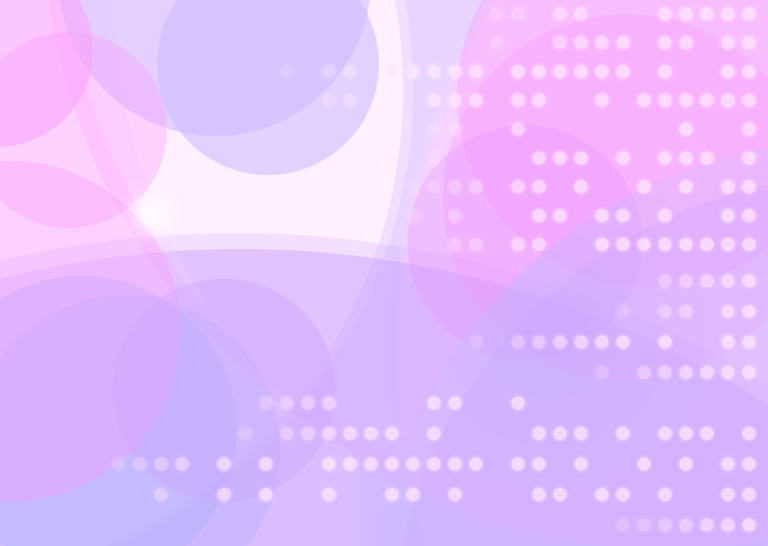
This background is drawn by a WebGL 1 fragment shader. Its source:

```glsl
precision highp float;
// Pastel backdrop of overlapping translucent discs, wide sweeping arcs and
// rows of softly glowing dots. Each disc is a distance function tinting the
// colour below it; the dots come from a hashed grid.
uniform vec2 u_resolution;

// The canvas spans SIZE units, with y running downward.
const vec2 SIZE = vec2(7.68, 5.46);
const vec3 PAPER = vec3(1.0, 0.94, 1.0);
const vec3 BLUSH = vec3(1.0, 0.82, 1.0);
const vec3 PINK = vec3(0.98, 0.62, 0.99);
const vec3 ORCHID = vec3(0.89, 0.57, 1.0);
const vec3 LAVENDER = vec3(0.86, 0.77, 1.0);
const vec3 VIOLET = vec3(0.80, 0.65, 1.0);
const vec3 BLUE = vec3(0.71, 0.69, 1.0);
const vec3 DOT_COLOR = vec3(1.0, 0.90, 1.0);
const float DOT_RADIUS = 0.068;
const float DOT_PITCH = 0.21;
const float DOT_DENSITY = 0.53;
const float LAST_COLUMN = 7.49;

float hash(vec2 p) {
  return fract(sin(dot(p, vec2(127.1, 311.7))) * 4375.85);
}

// Antialiased coverage of a disc.
float disc(vec2 p, vec2 center, float radius) {
  float pixel = SIZE.y / u_resolution.y;
  return smoothstep(-pixel, pixel, radius - length(p - center));
}

float glow(vec2 p, vec2 center, float radius) {
  vec2 d = (p - center) / radius;
  return exp(-dot(d, d));
}

// Left end of the dots in a row, counted from the top.
float rowStart(float row) {
  if (row < 2.0) return 4.7;
  if (row < 4.0) return 2.8;
  if (row < 9.0) return 4.1;
  if (row < 11.0) return 6.1;
  if (row < 12.0) return 4.7;
  if (row < 13.0) return 5.8;
  if (row < 15.0) return 2.3;
  if (row < 17.0) return 1.0;
  return 6.1;
}

// Two blocks of nine rows with slightly different spacing.
float dots(vec2 p) {
  float lower = step(2.63, p.y);
  float top = mix(0.14, 2.81, lower);
  float pitch = mix(0.288, 0.305, lower);
  float line = clamp(floor((p.y - top) / pitch + 0.5), 0.0, 8.0);
  float row = line + 9.0 * lower;
  float column = floor((LAST_COLUMN - p.x) / DOT_PITCH + 0.5);
  vec2 center = vec2(LAST_COLUMN - column * DOT_PITCH, top + line * pitch);
  float start = rowStart(row);
  float lit = step(hash(vec2(column, line + 3.0)), DOT_DENSITY);
  lit = max(lit, 1.0 - step(0.5, column));
  lit *= step(start, center.x) * step(0.0, column);
  if (row == 13.0) lit *= step(center.x, 6.05);
  float fade = mix(0.2, 0.75, smoothstep(start - 0.2, start + 1.6, center.x));
  float halo = 1.0 - smoothstep(0.05, 0.105, length(p - center));
  return lit * fade * max(disc(p, center, DOT_RADIUS), 0.5 * halo);
}

void main() {
  vec2 uv = gl_FragCoord.xy / u_resolution;
  vec2 p = vec2(uv.x, 1.0 - uv.y) * SIZE;
  vec3 color = PAPER;

  // Sweeping arcs from the upper left, and the lavender beyond the left disc.
  float sweep = disc(p, vec2(6.9, -1.0), 6.5);
  float sweepInner = disc(p, vec2(6.65, 0.0), 5.5);
  color = mix(color, BLUSH, 0.55 * (sweep - disc(p, vec2(6.9, -1.0), 6.32)));
  color = mix(color, BLUSH, 0.25 * sweep * (1.0 - sweepInner));
  color = mix(color, LAVENDER, 0.4 * (1.0 - disc(p, vec2(-0.97, 0.9), 5.0)));
  color = mix(color, LAVENDER, 0.4 * (1.0 - disc(p, vec2(-0.87, 0.9), 5.0)));
  color = mix(color, BLUSH, 0.35 * disc(p, vec2(11.03, 3.5), 7.07));
  color = mix(color, BLUSH, 0.40 * disc(p, vec2(11.11, 3.5), 7.07));

  // Broad hill with a pale rim.
  float hill = disc(p, vec2(2.4, 12.2), 9.71);
  color = mix(color, VIOLET, 0.24 * disc(p, vec2(2.35, 12.4), 10.07));
  color = mix(color, VIOLET, 0.34 * hill);
  color = mix(color, VIOLET, 0.25 * hill * sweepInner);

  // Upper left discs.
  color = mix(color, LAVENDER, 0.75 * disc(p, vec2(2.15, -0.2), 1.56));
  color = mix(color, mix(LAVENDER, BLUE, 0.4), 0.6 * disc(p, vec2(2.68, 0.64), 1.11));
  color = mix(color, PINK, 0.38 * disc(p, vec2(0.69, 1.30), 0.98));
  color = mix(color, PINK, 0.50 * disc(p, vec2(-0.03, 0.51), 0.96));

  // Lower left discs.
  color = mix(color, BLUE, 0.48 * disc(p, vec2(0.82, 4.31), 1.55));
  color = mix(color, BLUE, 0.38 * disc(p, vec2(1.25, 4.50), 1.55));
  color = mix(color, PINK, 0.40 * disc(p, vec2(0.11, 3.31), 1.70));
  color = mix(color, VIOLET, 0.40 * disc(p, vec2(2.24, 3.90), 1.115));

  // Pink discs on the right, then the large violet discs below them.
  color = mix(color, PINK, 0.36 * disc(p, vec2(6.27, 1.98), 1.84));
  color = mix(color, PINK, 0.40 * disc(p, vec2(6.50, 0.95), 1.93));
  color = mix(color, ORCHID, 0.32 * disc(p, vec2(5.25, 2.425), 1.175));
  float bowl = disc(p, vec2(8.60, 6.30), 4.92);
  color = mix(color, mix(LAVENDER, BLUE, 0.4), 0.28 * bowl);
  color = mix(color, VIOLET, 0.32 * disc(p, vec2(8.65, 6.50), 4.75));
  color = mix(color, BLUE, 0.30 * bowl * glow(p, vec2(5.5, 3.2), 0.9));
  color = mix(color, BLUE, 0.20 * hill * (1.0 - sweepInner) * step(3.6, p.x));

  // Small bright flare and the dots.
  color = mix(color, vec3(1.0), 0.8 * glow(p, vec2(1.52, 2.15), 0.2));
  color = mix(color, DOT_COLOR, dots(p));
  gl_FragColor = vec4(color, 1.0);
}
```
